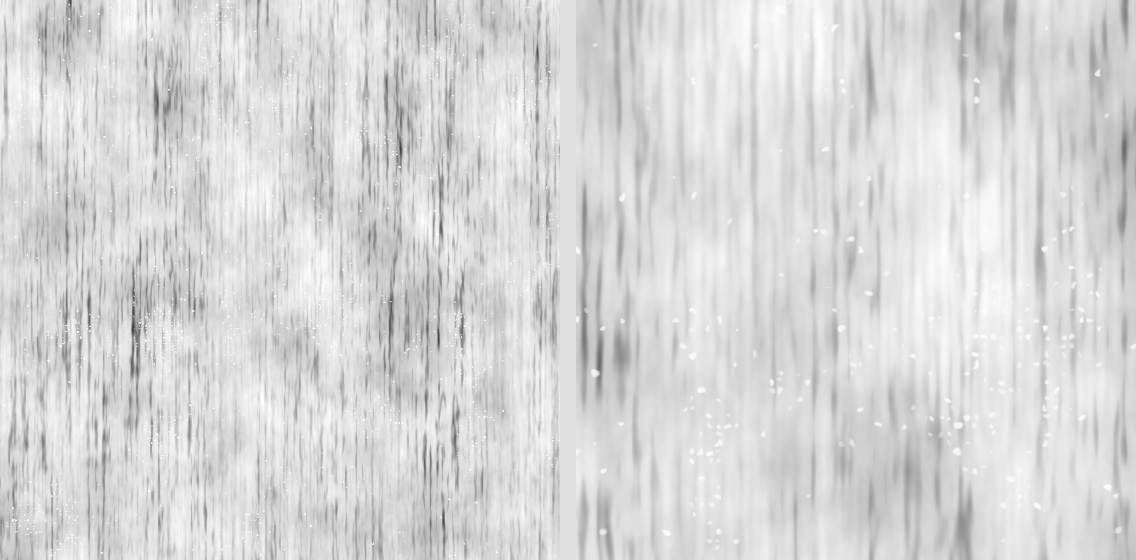
Left, the full canvas; right, a detail of the centre.
Write a three.js fragment shader that draws this texture.

```glsl
// Pale weathered wood: fine vertical grain, soft cloudy stains and white flecks.
varying vec2 vUv;

#define BASE_TONE 0.868
#define CLOUD_SCALE vec2(7.5, 5.5)
#define CLOUD_DEPTH 0.125
#define STAIN_DEPTH 0.07
#define GRAIN_SCALE vec2(108.0, 2.3)
#define GRAIN_RELIEF 0.10
#define STREAK_DEPTH 0.40
#define BAND_SCALE vec2(12.0, 1.1)
#define SHORT_FIBRE vec2(1.25, 8.0)
#define FLECK_CELLS 190.0
#define FLECK_DENSITY 0.38
#define FLECK_TONE 0.99

vec2 hash2(vec2 p) {
  vec3 q = fract(p.xyx * vec3(0.1031, 0.1030, 0.0973));
  q += dot(q, q.yzx + 33.33);
  return fract((q.xx + q.yz) * q.zy);
}

vec2 gradientAt(vec2 cell) {
  float angle = 6.2832 * hash2(cell).x;
  return vec2(cos(angle), sin(angle));
}

// Gradient noise, roughly -0.7 to 0.7
float gradientNoise(vec2 p) {
  vec2 i = floor(p);
  vec2 f = p - i;
  vec2 u = f * f * f * (f * (f * 6.0 - 15.0) + 10.0);
  vec2 e = vec2(1.0, 0.0);
  float a = dot(gradientAt(i), f);
  float b = dot(gradientAt(i + e.xy), f - e.xy);
  float c = dot(gradientAt(i + e.yx), f - e.yx);
  float d = dot(gradientAt(i + e.xx), f - e.xx);
  return mix(mix(a, b, u.x), mix(c, d, u.x), u.y);
}

// Broad stains with finely broken edges
float cloudNoise(vec2 p) {
  float sum = 0.0;
  float weight = 1.0;
  for (int i = 0; i < 6; i++) {
    sum += weight * gradientNoise(p);
    p = p * 2.03 + vec2(17.3, 41.7);
    weight *= 0.58;
  }
  return sum;
}

// Long straight fibres, broken up by short ones
float woodGrain(vec2 uv) {
  float sum = 0.0;
  vec2 scale = GRAIN_SCALE;
  for (int i = 0; i < 2; i++) {
    float offset = 23.7 * float(i + 1);
    sum += 0.52 * gradientNoise(uv * scale + offset);
    sum += 0.38 * gradientNoise(uv * scale * SHORT_FIBRE + offset + 9.4);
    scale *= vec2(1.7, 2.2);
  }
  return sum;
}

// Tiny flecks, one at most per cell, crowded into ragged clusters
float fleckMask(vec2 uv, float cloud) {
  vec2 p = uv * FLECK_CELLS;
  p += 0.5 * vec2(gradientNoise(p * 0.9), gradientNoise(p * 0.9 + 37.0));
  vec2 cell = floor(p);
  vec2 chance = hash2(cell + 211.0);
  vec2 center = mix(vec2(0.4), vec2(0.6), hash2(cell + 87.0));
  float cluster = gradientNoise(uv * vec2(9.0, 6.0) + 61.0);
  cluster += 0.5 * gradientNoise(uv * vec2(28.0, 22.0) + 19.0) + 0.2 * cloud;
  float density = FLECK_DENSITY * (0.03 + smoothstep(0.08, 0.6, cluster));
  float radius = mix(0.3, 0.5, chance.y);
  float disc = 1.0 - smoothstep(0.4 * radius, radius, distance(p - cell, center));
  return disc * step(chance.x, density) * mix(0.4, 1.0, chance.y);
}

void main() {
  vec2 uv = vUv;

  // Tall bands gather the dark streaks and tint the stains
  float band = gradientNoise(uv * BAND_SCALE + 77.0);
  band += 0.7 * gradientNoise(uv * BAND_SCALE * 3.0 + 31.0);
  float cloud = cloudNoise(uv * CLOUD_SCALE + 5.2) - 0.3 * band;

  // Grain carves light relief everywhere and dark streaks in the bands
  float grain = woodGrain(uv);
  float streakMask = clamp(0.85 + 1.7 * band - 0.5 * cloud, 0.15, 2.0);

  float tone = BASE_TONE + CLOUD_DEPTH * cloud;
  tone -= STAIN_DEPTH * max(-cloud, 0.0);
  tone -= GRAIN_RELIEF * grain;
  tone -= STREAK_DEPTH * streakMask * max(grain - 0.05, 0.0);

  tone = mix(tone, FLECK_TONE, 0.9 * fleckMask(uv, cloud));
  gl_FragColor = vec4(vec3(clamp(tone, 0.0, 1.0)), 1.0);
}
```
